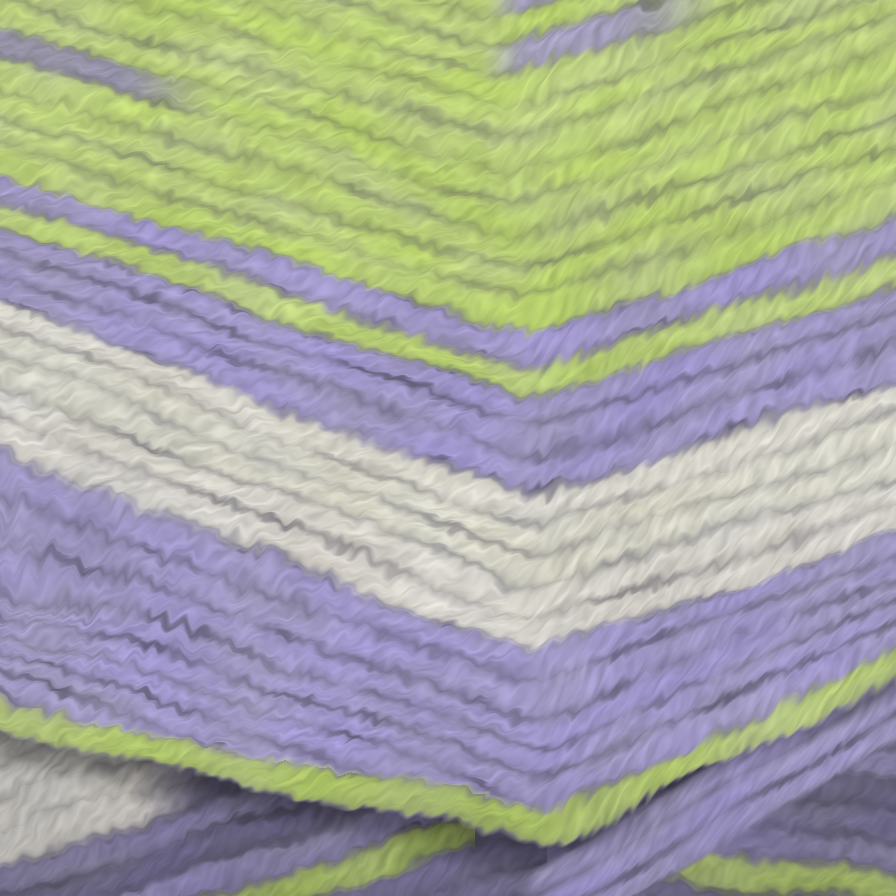
Reproduce this texture procedurally as a WebGL 2 fragment shader.

```glsl
#version 300 es
precision highp float;
// Wound yarn: strands bend into a V and are dyed in lime, lilac and cream bands.
// Each pixel is mapped to a strand number, dyed by that number, then shaded with
// a rounded profile, slanted plies and fibre noise; loose ends cross underneath.
#define STRANDS 28.0
#define STRAND_SHIFT 0.6
#define FOLD_X 0.555
#define WOBBLE 0.42
#define PLIES 44.0
#define PLY_DEPTH 0.030
#define FIBRE_DEPTH 0.12
#define CREASE_DEPTH 0.30
#define LIME vec3(0.680, 0.770, 0.405)
#define LILAC vec3(0.595, 0.560, 0.765)
#define CREAM vec3(0.795, 0.780, 0.755)
#define CREASE vec3(0.36, 0.34, 0.41)

uniform vec2 u_resolution;
out vec4 fragColor;

float hash(float n) {
    return fract(sin(n * 127.1 + 3.7) * 4375.85);
}

vec2 gradientAt(vec2 cell) {
    float angle = 6.2832 * fract(sin(dot(cell, vec2(127.1, 311.7))) * 4375.85);
    return vec2(cos(angle), sin(angle));
}

float gradientNoise(vec2 p) {
    vec2 i = floor(p), f = fract(p), e = vec2(1.0, 0.0);
    vec2 w = f * f * f * (f * (f * 6.0 - 15.0) + 10.0);
    float low = mix(dot(gradientAt(i), f), dot(gradientAt(i + e), f - e), w.x);
    float high = mix(dot(gradientAt(i + e.yx), f - e.yx),
                     dot(gradientAt(i + 1.0), f - 1.0), w.x);
    return mix(low, high, w.y);
}

// Dye of the V-shaped strands, by strand number
vec3 foldedDye(float id, float x) {
    vec3 dye = LIME;
    if (id == 11.0 || (id > 12.0 && id < 16.0) || id > 20.0) dye = LILAC;
    if (id > 15.0 && id < 21.0) dye = mix(CREAM, LIME, 0.12 * hash(id));
    if (id == 26.0) dye = LIME * 0.95;
    // Short lilac ends among the lime strands
    float leftEnd = 1.0 - smoothstep(0.12, 0.27, x);
    float topEnd = smoothstep(0.53, 0.59, x) * (1.0 - smoothstep(0.68, 0.84, x));
    if (id == 6.0) dye = mix(dye, LILAC * 0.88, 0.85 * leftEnd);
    if (id == 2.0 || id < 1.0) dye = mix(dye, LILAC, 0.85 * topEnd);
    return dye;
}

// Dye of the loose strands under the V
vec3 looseDye(float id, float x, bool onLeft) {
    if (onLeft ? id == 30.0 && x < 0.53 : id == 24.0 && x > 0.68) return LIME * 0.92;
    vec3 dye = LILAC * (0.64 + 0.28 * hash(id + 40.0));
    float pale = onLeft && id < 27.0 ? 1.0 - smoothstep(0.14, 0.25, x) : 0.0;
    return mix(dye, CREAM * 0.94, pale);
}

// Share of the neighbouring dye near a strand border
float bleedAt(float k) {
    return 0.5 * smoothstep(0.34, 0.5, abs(fract(k) - 0.5));
}

// Rounded strand with slanted plies, soft fibres and short, broken creases
vec3 shadeStrand(vec3 dye, float k, float x, float slant) {
    float id = floor(k), across = fract(k);
    float edge = abs(across - 0.5) * 2.0;
    float drift = gradientNoise(vec2(x * 14.0, k * 0.9));
    float twist = x * PLIES + k * slant + 0.8 * drift;
    float strength = 0.5 + 1.5 * gradientNoise(vec2(x * 11.0, k * 0.8 + 7.0));
    float ply = sin(6.2832 * twist) * strength;
    float fibre = gradientNoise(vec2(twist * 1.6, k * 1.4))
                + 0.8 * gradientNoise(vec2(twist * 2.9, k * 2.9 + 5.0));
    float roundness = 1.03 - 0.08 * edge * edge + 0.04 * (0.5 - across);
    vec3 color = dye * (roundness + PLY_DEPTH * ply + FIBRE_DEPTH * fibre);
    // Fuzz greys the dye in soft patches
    float fuzz = 0.12 + 0.35 * gradientNoise(vec2(x * 9.0, k * 0.7 + 3.0)) + 0.1 * edge;
    float grey = dot(color, vec3(0.3, 0.59, 0.11));
    color = mix(color, vec3(grey), clamp(fuzz, 0.0, 0.35));
    float border = floor(k + 0.5);
    float gap = gradientNoise(vec2(x * 9.0, border * 5.3 + 0.4))
              + 0.7 * gradientNoise(vec2(x * 27.0, border * 3.1 + 0.7));
    float lilacness = smoothstep(0.0, 0.25, dye.b - dye.g);
    float depth = CREASE_DEPTH * (0.35 + 0.7 * hash(border + 9.0) + 1.9 * gap);
    depth *= 0.85 + 0.75 * lilacness;
    float crease = smoothstep(0.5, 1.0, edge + 0.45 * fibre + 0.08 * ply);
    return mix(color, mix(CREASE, dye * 0.55, 0.4), clamp(depth, 0.0, 0.8) * crease);
}

void main() {
    vec2 p = gl_FragCoord.xy / u_resolution;
    float x = p.x, y = 1.0 - p.y;

    // Bend straight strands into the V; the slope changes with depth
    float foldX = FOLD_X + 0.06 * y + 0.03 * gradientNoise(vec2(y * 16.0, 2.5));
    float side = x - foldX;
    float reach = sqrt(side * side + 0.00012) - 0.008;
    float depth = y + 0.36 * reach;
    float lowTurn = smoothstep(0.66, 0.95, depth);
    float leftSlope = mix(0.30, 0.40, smoothstep(0.3, 0.7, depth)) - 0.19 * lowTurn;
    float rightSlope = 0.31 + 0.17 * lowTurn;
    float rightness = smoothstep(-0.02, 0.02, side);
    float k = (y + mix(leftSlope, rightSlope, rightness) * reach) * STRANDS + STRAND_SHIFT;
    k += WOBBLE * gradientNoise(vec2(x * 5.0, k * 0.45));
    k += 0.16 * gradientNoise(vec2(x * 36.0, k * 1.5));
    k += 0.26 * gradientNoise(vec2(x * 80.0 + k * 2.0, k * 1.6));

    // Folded strands, with fuzzy dye borders
    float id = floor(k), neighbour = id + sign(fract(k) - 0.5);
    vec3 dye = mix(foldedDye(id, x), foldedDye(neighbour, x), bleedAt(k));
    // The low lilac band fans out to the left into extra strands
    float fan = 5.4 * max(reach, 0.0) * (1.0 - rightness) * smoothstep(21.0, 25.8, k);
    float strandK = k < 26.0 ? k + fan : k;
    vec3 folded = mix(shadeStrand(dye, strandK, x, 2.2),
                      shadeStrand(dye, strandK, x, 1.2), rightness);

    // Loose strands below, crossing the other way
    bool onLeft = x < 0.61;
    float looseK = (y + (onLeft ? 0.3 : -0.12) * x) * STRANDS;
    looseK += 0.5 * gradientNoise(vec2(x * 8.0, y * 9.0));
    looseK += 0.25 * gradientNoise(vec2(x * 60.0, y * 50.0));
    float looseId = floor(looseK), looseNext = looseId + sign(fract(looseK) - 0.5);
    dye = mix(looseDye(looseId, x, onLeft), looseDye(looseNext, x, onLeft), bleedAt(looseK));
    vec3 color = shadeStrand(dye, looseK, x, 1.2);
    float below = k - 27.0;
    color *= 0.58 + 0.38 * smoothstep(0.0, 1.6, below);

    // A lilac pair rising to the right, between the loose ends and the V
    float pairK = (y + 0.6 * x - 1.362) * 30.0 + 0.3 * gradientNoise(p * 9.0);
    float onPair = smoothstep(-1.1, -0.9, pairK) * (1.0 - smoothstep(1.8, 2.1, pairK));
    vec3 pair = shadeStrand(LILAC * 0.96, pairK, x, 1.2);
    pair *= 0.72 + 0.28 * smoothstep(0.0, 0.8, below);
    color = mix(color, pair, onPair * smoothstep(0.57, 0.61, x));
    color = mix(folded, color, smoothstep(-0.12, 0.12, below));

    // Soft light: greyer towards the sides, dimmer towards the base
    float rim = smoothstep(0.2, 0.55, abs(x - 0.52));
    float grey = dot(color, vec3(0.3, 0.59, 0.11));
    color = mix(color, vec3(grey), 0.12 * rim);
    color *= 1.03 - 0.06 * smoothstep(0.8, 1.0, y);
    color *= 1.0 + 0.07 * gradientNoise(p * 5.0);
    fragColor = vec4(clamp(color, 0.0, 1.0), 1.0);
}
```
